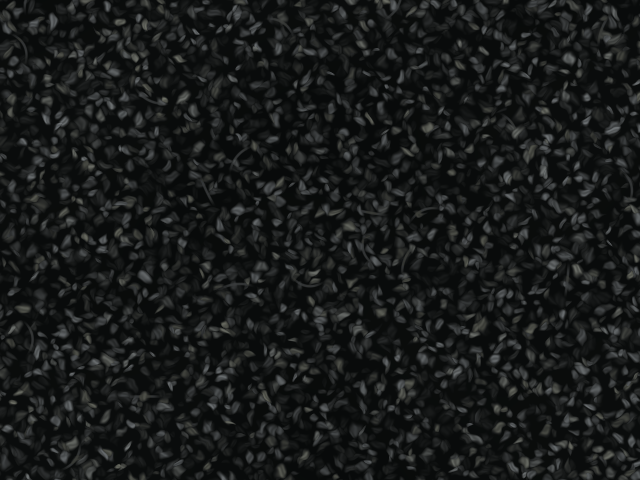
Give the GLSL for this texture, as a Shadertoy shader.

```glsl
// Dark cut-pile carpet: short soft tufts of grey yarn over near-black gaps.
// Two layers of cellular noise place ragged, streaked ellipses on a plane
// bent by layered sines; a few thin stray fibres lie on top.

const float CELLS = 38.0;          // tuft cells per canvas height
const float FIBRE_CELLS = 6.0;     // stray fibre cells per canvas height
const float FIBRE_SHARE = 0.3;     // part of the cells that hold a fibre
const float GAP_LIGHT = 0.042;     // light level between tufts
const float TUFT_DIM = 0.09;       // dullest tuft
const float TUFT_BRIGHT = 0.42;    // brightest tuft
const float TUFT_SKEW = 1.8;       // higher makes bright tufts rarer
const float BACK_LAYER = 0.78;     // light of the deeper layer
const vec2 TUFT_LENGTH = vec2(0.40, 0.70);
const vec2 TUFT_ASPECT = vec2(0.50, 0.85);
const vec3 GAP_TINT = vec3(-0.006, 0.002, 0.001);
const vec3 WARM_TINT = vec3(1.01, 1.02, 0.93);
const vec3 COOL_TINT = vec3(0.97, 1.00, 1.02);
const float TAU = 6.2831853;

vec4 hash4(vec2 cell) {
    vec4 h = fract(cell.xyxy * vec4(0.1031, 0.1030, 0.0973, 0.1099));
    h += dot(h, h.wzxy + 33.33);
    return fract((h.xxyz + h.yzzw) * h.zywx);
}

vec2 rotate(vec2 p, float angle) {
    float c = cos(angle), s = sin(angle);
    return vec2(c * p.x + s * p.y, c * p.y - s * p.x);
}

// Irregular bending of the plane, coarse then fine.
vec2 bend(vec2 p) {
    vec2 coarse = sin(1.7 * p.yx + 2.1 * sin(0.9 * p + vec2(0.4, 2.3)));
    vec2 fine = sin(5.3 * p.yx + 1.9 * sin(3.1 * p + vec2(1.7, 0.2)));
    return p + 0.17 * coarse + 0.06 * fine;
}

// Slow change of light over the pile, about -1 to 1.
float unevenness(vec2 p) {
    return 0.5 * sin(5.1 * p.x + 2.0 * sin(3.7 * p.y))
         + 0.5 * sin(8.3 * p.y + 1.7 * sin(6.1 * p.x + 1.0));
}

// Brightest tuft at p: x is its light, y its warmth.
vec2 tuftLayer(vec2 p, float seed) {
    vec2 best = vec2(GAP_LIGHT, 0.5);
    vec2 home = floor(p);
    for (int j = -1; j <= 1; j++)
    for (int i = -1; i <= 1; i++) {
        vec2 cell = home + vec2(i, j);
        vec4 place = hash4(cell + seed);
        vec4 look = hash4(cell + seed + 71.7);

        vec2 q = rotate(p - cell - place.xy, TAU * place.z);
        float halfLength = mix(TUFT_LENGTH.x, TUFT_LENGTH.y, place.w);
        float aspect = mix(TUFT_ASPECT.x, TUFT_ASPECT.y, look.x);
        vec2 e = q / (halfLength * vec2(1.0, aspect));
        float ragged = sin(3.0 * e.x + TAU * look.y) * sin(3.7 * e.y + TAU * look.z);
        float d = length(e) * (1.0 + 0.15 * ragged);
        float mask = 1.0 - smoothstep(0.3, 1.0, d);

        float streak = 0.9 + 0.12 * sin(15.0 * q.y + 2.0 * sin(4.0 * q.x) + TAU * look.w);
        float light = mix(TUFT_DIM, TUFT_BRIGHT, pow(look.y, TUFT_SKEW)) * streak;
        float value = mix(GAP_LIGHT, light, mask);
        if (value > best.x) best = vec2(value, look.z);
    }
    return best;
}

// Thin curved hairs, scattered sparsely.
float strayFibre(vec2 p) {
    float light = 0.0;
    vec2 home = floor(p);
    for (int j = -1; j <= 1; j++)
    for (int i = -1; i <= 1; i++) {
        vec2 cell = home + vec2(i, j);
        vec4 h = hash4(cell + 213.0);
        vec2 q = rotate(p - cell - h.xy, TAU * h.z);
        float bow = mix(-2.0, 2.0, fract(h.z * 17.0));
        float across = abs(q.y - bow * q.x * q.x);
        float body = 1.0 - smoothstep(0.005, 0.026, across);
        float ends = 1.0 - smoothstep(0.08, 0.24, abs(q.x));
        light = max(light, body * ends * step(h.w, FIBRE_SHARE));
    }
    return light;
}

void mainImage(out vec4 fragColor, in vec2 fragCoord) {
    vec2 uv = fragCoord / iResolution.y;
    vec2 pile = bend(uv * CELLS);

    // Deep and upper tufts
    vec2 front = tuftLayer(pile, 11.0);
    vec2 back = tuftLayer(rotate(pile, 0.6) + 40.3, 157.0);
    back.x *= BACK_LAYER;
    vec2 tuft = front.x > back.x ? front : back;

    // Uneven light and stray fibres
    float light = tuft.x * (1.0 + 0.12 * unevenness(uv));
    light = max(light, mix(light, 0.24, 0.8 * strayFibre(uv * FIBRE_CELLS)));

    // Yarn colour, cooler in the gaps
    float lit = smoothstep(0.05, 0.25, light);
    vec3 yarn = mix(COOL_TINT, WARM_TINT, smoothstep(0.45, 1.0, tuft.y));
    vec3 color = light * mix(vec3(1.0), yarn, lit) + GAP_TINT * (1.0 - 0.5 * lit);
    fragColor = vec4(clamp(color, 0.0, 1.0), 1.0);
}
```
